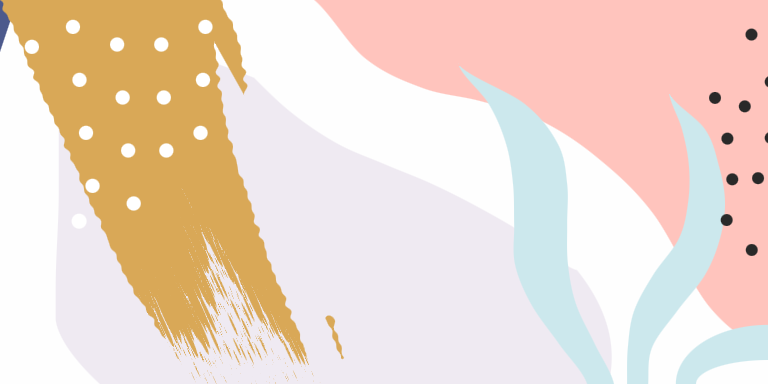
This background is drawn by a Shadertoy shader. Its source:

```glsl
// Abstract organic blobs, a dry gold brush stroke, ribbon leaves and scattered dots.

// Smooth curve through nine evenly spaced values, t in 0..1.
float spline(float k[9], float t) {
    float s = clamp(t, 0.0, 1.0) * 8.0;
    int i = min(int(s), 7);
    float f = s - float(i);
    float a = k[max(i - 1, 0)], b = k[i], c = k[i + 1], d = k[min(i + 2, 8)];
    return b + 0.5 * f * (c - a + f * (2.0 * a - 5.0 * b + 4.0 * c - d + f * (3.0 * (b - c) + d - a)));
}

vec2 hash2(vec2 p) {
    vec3 q = fract(p.xyx * vec3(0.1031, 0.103, 0.0973));
    q += dot(q, q.yzx + 33.33);
    return fract((q.xx + q.yz) * q.zy);
}

// Distance to the nearest jittered cell point.
float cellular(vec2 p) {
    vec2 cell = floor(p);
    float nearest = 4.0;
    for (int y = -1; y <= 1; y++)
        for (int x = -1; x <= 1; x++) {
            vec2 c = cell + vec2(x, y);
            nearest = min(nearest, length(c + hash2(c) - p));
        }
    return nearest;
}

// Shapes are positive inside; the edge is one pixel soft.
void paint(inout vec3 color, vec3 ink, float shape) {
    color = mix(color, ink, clamp(0.5 + shape / max(fwidth(shape), 1e-5), 0.0, 1.0));
}

float disc(vec2 p, vec2 center, float radius) {
    return radius - length(p - center);
}

float ellipse(vec2 p, vec2 radii) {
    return 1.0 - length(p / radii);
}

float leaf(vec2 p, float left[9], float right[9], float tip) {
    float t = p.y / tip;
    return min(min(p.x - spline(left, t), spline(right, t) - p.x), tip - p.y);
}

float lavenderBlob(vec2 p) {
    float top = spline(float[9](0.948, 0.833, 0.714, 0.628, 0.573, 0.521, 0.458, 0.385, 0.297), p.x - 0.5);
    float left = 0.145 + 0.115 * pow(max(1.0 - p.y / 0.17, 0.0), 1.6) + 0.008 * smoothstep(0.25, 0.5, p.y);
    float right = 1.593 - 1.76 * (p.y - 0.07) * (p.y - 0.07);
    return min(top - p.y, min(p.x - left, right - p.x));
}

float brushStroke(vec2 p) {
    float down = 1.0 - p.y;
    float across = p.x - 0.45 * down;
    float rough = 0.003 * sin(down * 83.0 + 3.0 * sin(down * 31.0)) + 0.002 * sin(down * 211.0 + across * 90.0);

    // Body with ragged sides
    float left = 0.2 * max(down - 0.72, 0.0) + rough;
    float right = 0.375 + 0.195 * exp(-3.2 * down) - rough;
    float body = min(across - left, right - across);

    // Bristle marks break up past the reach of the paint
    float reach = spline(float[9](0.70, 0.69, 0.74, 0.66, 0.56, 0.47, 0.65, 0.73, 0.885), across / 0.417);
    float wear = (down - reach) / 0.3;
    float bristles = min(cellular(vec2(across * 75.0, down * 8.0)),
                         cellular(vec2(across * 150.0, down * 19.0) + 40.0) + 0.12);
    float cover = max(0.95 - 0.85 * wear, 0.22) - 0.25 * smoothstep(0.85, 1.05, down);
    body = min(body, 0.015 * (cover - bristles));

    // Curled tail at the upper right
    float bend = 1.0 - down / 0.25;
    float tail = min(0.64 - 0.067 * bend * bend - p.x + rough, p.x - 0.553 - 0.56 * (down - 0.1));
    tail = min(tail, 0.25 - down);

    // Stray fleck beside the stroke
    float along = clamp((down - 0.83) / 0.1, 0.0, 1.0);
    float fleck = disc(p, vec2(0.858 + 0.033 * along, 0.17 - 0.1 * along), 0.009 * (1.0 - 0.7 * along) + rough);
    return max(max(body, tail), fleck);
}

void mainImage(out vec4 fragColor, in vec2 fragCoord) {
    vec2 p = fragCoord / iResolution.y;
    vec3 color = vec3(0.995);

    // Blobs and the corner sliver
    paint(color, vec3(0.937, 0.918, 0.949), lavenderBlob(p));
    float pinkEdge = spline(float[9](1.013, 0.849, 0.771, 0.737, 0.690, 0.594, 0.445, 0.198, 0.09), (p.x - 0.8) / 1.2);
    paint(color, vec3(1.0, 0.77, 0.74), p.y - pinkEdge);
    paint(color, vec3(0.30, 0.35, 0.55), min(p.y - 0.865 - 3.0 * p.x, 0.03 - p.x));

    paint(color, vec3(0.85, 0.66, 0.34), brushStroke(p));

    // Ribbon leaves
    vec3 blue = vec3(0.80, 0.91, 0.93);
    paint(color, blue, leaf(p,
        float[9](1.529, 1.456, 1.383, 1.341, 1.339, 1.336, 1.318, 1.273, 1.193),
        float[9](1.599, 1.549, 1.500, 1.479, 1.477, 1.477, 1.453, 1.367, 1.193), 0.833));
    paint(color, blue, leaf(p,
        float[9](1.633, 1.635, 1.651, 1.701, 1.768, 1.792, 1.794, 1.776, 1.742),
        float[9](1.688, 1.698, 1.763, 1.836, 1.875, 1.888, 1.872, 1.836, 1.742), 0.758));
    vec2 arch = p - vec2(2.0, 0.0);
    paint(color, blue, min(ellipse(arch, vec2(0.24, 0.154)), -ellipse(arch, vec2(0.1875, 0.0625))));

    // White dots in a skewed lattice, dark dots in wavy columns
    float white = max(disc(p, vec2(0.083, 0.878), 0.0185), disc(p, vec2(0.206, 0.424), 0.0195));
    float dark = -1.0;
    for (int row = 0; row < 4; row++) {
        float j = float(row);
        for (int column = 0; column < (row < 3 ? 4 : 2); column++) {
            float i = float(column);
            vec2 center = vec2(0.19 + 0.115 * i + j * (0.017 - 0.0026 * i * i),
                               0.93 - 0.053 * sin(1.047 * i) - 0.138 * j);
            white = max(white, disc(p, center, 0.0185));
        }
        dark = max(dark, disc(p, vec2(1.862 + 0.045 * sin(0.8 * j), 0.745 - 0.106 * j), 0.0155));
        dark = max(dark, disc(p, vec2(1.957 + 0.02 * sin(4.2 * j), 0.91 - 0.187 * j), 0.0155));
        if (row < 2) dark = max(dark, disc(p, vec2(2.007, 0.787 - 0.146 * j), 0.0155));
    }
    paint(color, vec3(1.0), white);
    paint(color, vec3(0.16), dark);
    fragColor = vec4(color, 1.0);
}
```
